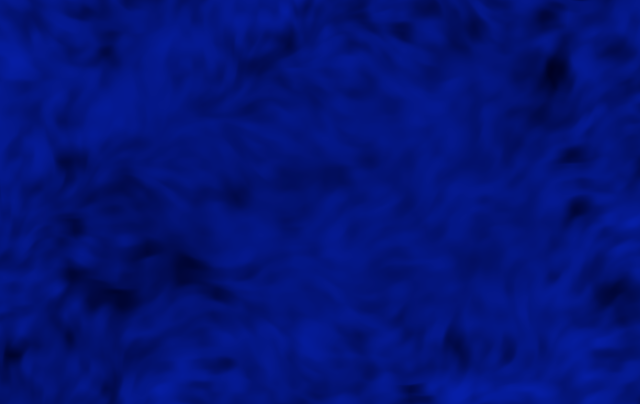
Reproduce this texture procedurally as a WebGL 2 fragment shader.

```glsl
#version 300 es
precision highp float;

uniform vec2 u_resolution;
out vec4 fragColor;

const vec3 DEEP_NAVY = vec3(0.0, 0.018, 0.20);
const vec3 BRIGHT_BLUE = vec3(0.02, 0.102, 0.58);
const int SMEAR_TAPS = 9;

vec3 hash3(vec2 cell) {
  vec3 h = fract(cell.xyx * vec3(0.1031, 0.1030, 0.0973));
  h += dot(h, h.yxz + 33.33);
  return fract((h.xxy + h.yzz) * h.zyx);
}

// Cellular noise whose random cell tones blend softly into each other
float softCells(vec2 p, float sharpness) {
  vec2 base = floor(p);
  vec2 local = p - base;
  float total = 0.0;
  float weightSum = 0.0;
  for (int y = -1; y <= 1; y++) {
    for (int x = -1; x <= 1; x++) {
      vec2 offset = vec2(x, y);
      vec3 h = hash3(base + offset);
      vec2 d = offset + 0.15 + 0.7 * h.xy - local;
      float weight = exp(-sharpness * dot(d, d));
      total += weight * h.z;
      weightSum += weight;
    }
  }
  return total / weightSum;
}

// Layered sines bend the plane
vec2 warp(vec2 p, float amount) {
  for (int i = 0; i < 3; i++) {
    p += amount * sin(p.yx * vec2(7.0, 5.3) + vec2(1.3, 4.1) * float(i + 1));
    p = mat2(0.8, 0.6, -0.6, 0.8) * p;
    amount *= 0.75;
  }
  return p;
}

// Local brush direction, mostly a shallow rising slant
vec2 flowDirection(vec2 p) {
  float angle = 0.35 + 0.70 * sin(p.x * 5.1 + 2.0 * sin(p.y * 4.3))
              + 0.55 * sin(p.y * 11.0 - p.x * 7.0 + 1.7)
              + 0.40 * sin(p.x * 23.0 + p.y * 17.0);
  return vec2(cos(angle), sin(angle));
}

// Average of fine strokes (x) and dark smudges (y) along the flow
vec2 smear(vec2 p, float lengthStep) {
  vec2 total = vec2(0.0);
  float weightSum = 0.0;
  for (int i = 0; i < SMEAR_TAPS; i++) {
    float weight = 1.0 - float(i) / float(SMEAR_TAPS);
    float strokes = 0.45 * softCells(p * 16.0 + 31.0, 5.5)
                  + 0.55 * softCells(p * 36.0 + 57.0, 6.0);
    float smudge = smoothstep(0.70, 0.96, softCells(p * 17.0 + 83.0, 5.5));
    total += weight * vec2(strokes, smudge);
    weightSum += weight;
    p += lengthStep * flowDirection(p);
  }
  return total / weightSum;
}

void main() {
  vec2 p = gl_FragCoord.xy / u_resolution.y;
  vec2 centered = abs(gl_FragCoord.xy / u_resolution - 0.5);
  float border = smoothstep(0.18, 0.5, max(centered.x, centered.y));

  // Broad clouds
  vec2 q = warp(p, 0.05);
  float clouds = 0.6 * softCells(q * 3.4 + 11.0, 4.0)
               + 0.4 * softCells(q * 8.0 + 19.0, 4.0);

  // Feathered strokes and smudges, livelier near the border
  vec2 brushed = smear(p, 0.0065);
  float darkBand = 1.0 - smoothstep(0.35, 0.65, clouds);
  float smudgeDepth = mix(0.11, 0.23, border) * mix(0.6, 1.2, darkBand);
  float blue = 0.473 + 0.008 * border
             + 0.22 * (clouds - 0.5)
             + mix(0.22, 0.44, border) * (brushed.x - 0.5)
             - smudgeDepth * brushed.y;

  // Highlights roll off gently
  blue -= 0.25 * max(blue - 0.52, 0.0);

  float tone = (blue - DEEP_NAVY.b) / (BRIGHT_BLUE.b - DEEP_NAVY.b);
  vec3 color = mix(DEEP_NAVY, BRIGHT_BLUE, clamp(tone, -0.5, 1.2));
  fragColor = vec4(max(color, 0.0), 1.0);
}
```
